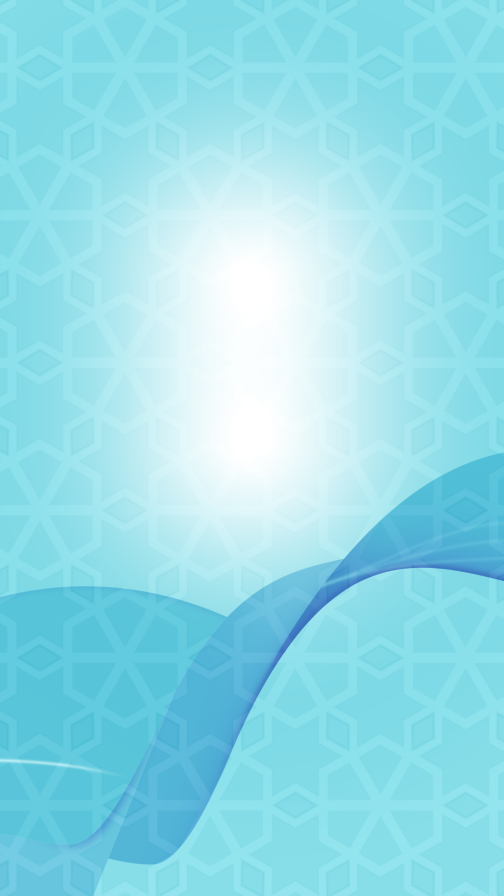
This background is drawn by a Shadertoy shader. Its source:

```glsl
// Pale aqua backdrop with a tall white glow and a faint six-fold lattice,
// crossed by translucent blue ribbons. Ribbon edges are cubic arcs, and the
// lattice is one folded hexagonal cell. Lengths are in canvas widths.

const vec3 AQUA = vec3(0.47, 0.845, 0.895);
const vec3 PALE_AQUA = vec3(0.53, 0.87, 0.91);
const vec3 TEAL = vec3(0.29, 0.74, 0.835);
const vec3 SKY = vec3(0.28, 0.68, 0.83);
const vec3 BLUE = vec3(0.25, 0.56, 0.80);
const vec3 INDIGO = vec3(0.23, 0.43, 0.73);

// Coverage of the inside (negative side) of a signed distance.
float fill(float d, float aa) { return 1.0 - smoothstep(-aa, aa, d); }

// Soft line of the given width around distance zero.
float glowLine(float d, float width) { return exp(-d * d / (width * width)); }

// Cubic arc between two points with end slopes: returns height and slope.
vec2 arc(float x, vec2 a, vec2 b, float slopeA, float slopeB) {
    float w = b.x - a.x, t = (x - a.x) / w, rise = b.y - a.y;
    float m = slopeA * w, n = slopeB * w;
    float c = 3.0 * rise - 2.0 * m - n, e = m + n - 2.0 * rise;
    return vec2(a.y + t * (m + t * (c + t * e)), (m + t * (2.0 * c + 3.0 * t * e)) / w);
}

// Approximate signed distance above an arc.
float above(vec2 p, vec2 curve) {
    return (p.y - curve.x) * inversesqrt(1.0 + curve.y * curve.y);
}

float triangle(vec2 p, float r) {
    return max(-p.x, 0.5 * p.x + 0.866 * abs(p.y)) - 0.5 * r;
}

// Lattice tone: positive on the light bands, negative on fine outlines.
float lattice(vec2 p, float aa) {
    vec2 cell = vec2(1.0, sqrt(3.0));
    vec2 q = mod(p + 0.5 * cell, cell) - 0.5 * cell;
    vec2 other = mod(p, cell) - 0.5 * cell;
    if (dot(other, other) < dot(q, q)) q = other;
    const float SECTOR = 1.0471976;
    float angle = abs(mod(atan(q.y, q.x + 1e-6) + 0.5 * SECTOR, SECTOR) - 0.5 * SECTOR);
    q = length(q) * vec2(cos(angle), sin(angle));

    float petal = max(q.x - 0.31, 0.03 - q.y);
    vec2 s = q - vec2(0.5, 0.2887);
    float star = min(triangle(s, 0.27), triangle(-s, 0.27));
    vec2 k = abs(q - vec2(0.5, 0.0));
    float diamond = (k.x * 0.6 + k.y - 0.075) * 0.857;
    float bands = 1.0 - fill(min(petal, min(star, diamond)), aa);
    float outline = glowLine(diamond, 0.008) + 0.4 * glowLine(star, 0.007);
    return bands - outline;
}

// Aqua field brightened around a vertical pair of glow centres.
vec3 backdrop(vec2 p, out float glow) {
    vec2 low = vec2(0.498, 0.91), high = vec2(0.498, 1.215);
    float d = length(p - vec2(low.x, clamp(p.y, low.y, high.y)));
    glow = exp(-pow(d / 0.29, 2.0));
    float cores = glowLine(length(p - low), 0.08) + glowLine(length(p - high), 0.08);
    vec3 col = mix(AQUA, PALE_AQUA, smoothstep(0.45, 0.9, d));
    return mix(col, vec3(1.0), min(0.96 * glow + 0.06 * cores, 1.0));
}

// Upper edge of the rising ribbon, with its curl at the lower left.
vec2 risingTop(float x) {
    vec2 dip = vec2(0.139, 0.102), bend = vec2(0.324, 0.359);
    if (x < dip.x) return arc(x, vec2(0.0, 0.123), dip, -0.1, 0.0);
    if (x < bend.x) return arc(x, dip, bend, 0.0, 2.1);
    return arc(x, bend, vec2(0.683, 0.669), 2.1, 0.2);
}

// Lower edge shared by the rising ribbon and the right-hand sweep.
vec2 risingBase(float x) {
    vec2 trough = vec2(0.301, 0.0625), bend = vec2(0.463, 0.296);
    if (x < trough.x) return arc(x, vec2(0.185, 0.083), trough, -0.3, 0.0);
    if (x < bend.x) return arc(x, trough, bend, 0.0, 2.4);
    return arc(x, bend, vec2(1.0, 0.625), 2.3, -0.25);
}

vec3 ribbons(vec3 col, vec2 p, float aa) {
    float top = above(p, risingTop(p.x));
    float base = above(p, risingBase(p.x));
    float hill = above(p, arc(p.x, vec2(0.0, 0.593), vec2(0.456, 0.551), 0.25, -0.45));
    float sweep = above(p, arc(p.x, vec2(0.544, 0.470), vec2(1.0, 0.880), 1.7, 0.2));
    float tail = (p.x - 0.185 - 0.4 * p.y) * 0.93;

    // Broad hill on the left and the pale tail beneath its curl.
    float hillMask = fill(max(hill, -top), aa) * fill(p.x - 0.46, aa);
    col = mix(col, TEAL, hillMask * 0.74);
    col = mix(col, BLUE, hillMask * 0.18 * glowLine(hill, 0.008));
    col = mix(col, SKY, fill(max(top, tail), aa) * 0.5);

    // Rising ribbon, deepening towards its lower edge.
    float rising = fill(max(max(top, -base), max(-tail, p.x - 0.683)), aa);
    float fade = 1.0 - 0.4 * smoothstep(0.4, 0.62, p.x);
    col = mix(col, SKY, rising * 0.82 * fade);
    col = mix(col, BLUE, rising * 0.55 * exp(-max(base, 0.0) / 0.035) * smoothstep(0.25, 0.48, p.x));
    float curl = glowLine(top, 0.012) * glowLine(p.x - 0.21, 0.085);
    col = mix(col, BLUE, 0.7 * curl * fill(top, aa));

    // Right-hand sweep with a dark pinch and a blue lower rim.
    float sweepMask = fill(max(sweep, -base), aa) * smoothstep(0.53, 0.56, p.x);
    float pinch = 1.0 - smoothstep(0.56, 0.78, p.x);
    col = mix(col, mix(TEAL, BLUE, exp(-max(base, 0.0) / 0.06)), sweepMask * 0.88);
    col = mix(col, INDIGO, sweepMask * 0.62 * pinch);
    float rim = glowLine(base, 0.009) * smoothstep(0.40, 0.55, p.x);
    col = mix(col, INDIGO, rim * 0.75 * fill(-base, aa));

    // Fine reflected strands.
    float strand = above(p, arc(p.x, vec2(0.0, 0.269), vec2(0.27, 0.23), -0.03, -0.3));
    col = mix(col, vec3(0.85, 0.97, 0.98), 0.65 * glowLine(strand, 0.0035) * (1.0 - smoothstep(0.1, 0.27, p.x)));
    for (int i = 0; i < 3; i++) {
        float lift = 0.035 * float(i);
        float wisp = above(p, arc(p.x, vec2(0.65, 0.62), vec2(1.0, 0.67 + lift), 0.35, 0.05));
        col = mix(col, PALE_AQUA, sweepMask * 0.22 * glowLine(wisp, 0.004));
    }
    return col;
}

void mainImage(out vec4 fragColor, in vec2 fragCoord) {
    vec2 p = fragCoord / iResolution.xy * vec2(1.0, 16.0 / 9.0);
    float aa = 0.8 / iResolution.x, glow;
    vec3 col = ribbons(backdrop(p, glow), p, aa);
    const float SPACING = 0.338;
    float tone = lattice((p - vec2(0.248, 1.6435)) / SPACING, aa / SPACING);
    col += vec3(0.045, 0.026, 0.022) * tone * (1.0 - 0.9 * glow);
    fragColor = vec4(clamp(col, 0.0, 1.0), 1.0);
}
```
